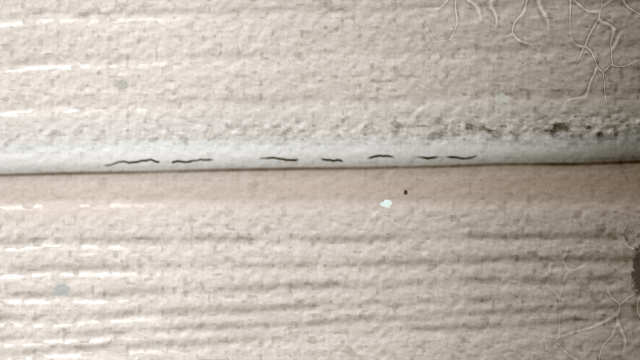
This texture is drawn by a WebGL 1 fragment shader. Its source:

```glsl
precision highp float;
uniform vec2 u_resolution;

float hash(vec2 p) {
  p = fract(p * vec2(0.1031, 0.1137));
  p += dot(p, p.yx + 33.33);
  return fract((p.x + p.y) * p.x * 7.31 + p.y * 13.7);
}

float noise(vec2 p) {
  vec2 i = floor(p), f = fract(p);
  f = f * f * (3.0 - 2.0 * f);
  return mix(mix(hash(i), hash(i + vec2(1, 0)), f.x),
             mix(hash(i + vec2(0, 1)), hash(i + vec2(1, 1)), f.x), f.y);
}

float fbm(vec2 p) {
  float sum = 0.0, amp = 0.5;
  for (int i = 0; i < 4; i++) {
    sum += amp * noise(p);
    p = mat2(1.6, 1.2, -1.2, 1.6) * p + 17.3;
    amp *= 0.5;
  }
  return sum;
}

float bell(float d, float w) { return exp(-d * d / (w * w)); }

float blob(vec2 p, vec2 center, vec2 size) {
  vec2 q = (p - center) / size;
  return 1.0 - smoothstep(0.7, 1.3, length(q) + 0.7 * (noise(p * 140.0) - 0.5));
}

// Difference of the two nearest cell distances: zero on cell borders
float cellBorder(vec2 p) {
  vec2 cell = floor(p);
  float near = 9.0, next = 9.0;
  for (int j = -1; j <= 1; j++) {
    for (int i = -1; i <= 1; i++) {
      vec2 c = cell + vec2(float(i), float(j));
      float d = length(c + vec2(hash(c), hash(c + 41.7)) - p);
      next = min(next, max(near, d));
      near = min(near, d);
    }
  }
  return next - near;
}

// Soft dark trough with a broken pale lip below it on the left
float furrow(vec2 p, float y0, float slope, float depth) {
  float d = p.y - y0 - slope * p.x - 0.012 * (noise(vec2(p.x * 7.0, y0 * 50.0)) - 0.5);
  float broken = smoothstep(0.25, 0.65, noise(vec2(p.x * 12.0, y0 * 90.0)));
  float trough = bell(d, 0.011) * (0.35 + 0.65 * broken);
  float chalk = bell(d + 0.021, 0.006) * smoothstep(0.42, 0.65, noise(p * vec2(38.0, 75.0)));
  chalk *= 1.0 - smoothstep(0.2, 0.65, p.x);
  return 0.16 * chalk + 0.035 * bell(d + 0.025, 0.018) - depth * trough;
}

void main() {
  vec2 p = gl_FragCoord.xy / u_resolution.y;
  float x = p.x * u_resolution.y / u_resolution.x;
  float seam = p.y - 0.514 - 0.02 * p.x - 0.004 * (noise(vec2(p.x * 5.0, 3.0)) - 0.5);

  // Light falling off to the right
  float light = 0.87 - 0.11 * smoothstep(0.15, 0.65, x) - 0.26 * smoothstep(0.5, 1.05, x);
  light -= 0.04 * bell(x - 1.0, 0.06) + 0.06 * (fbm(p * vec2(2.0, 7.0)) - 0.47);

  // Furrows
  for (int i = 0; i < 3; i++)
    light += furrow(p, 0.955 - 0.125 * float(i), 0.025, 0.07);
  for (int i = 0; i < 6; i++) {
    float k = float(i);
    light += furrow(p, 0.33 - 0.085 * k + 0.0045 * k * k, 0.01 + 0.01 * k, 0.13);
  }
  light += furrow(p, 0.447, 0.002, 0.03);

  // Clods lit from above
  float rubble = bell(seam - 0.1, 0.035);
  float rough = 0.25 + 0.3 * smoothstep(-0.08, -0.16, seam) + 0.3 * smoothstep(0.08, 0.2, seam)
              + rubble * (0.3 + 0.6 * x);
  vec2 grit = p * vec2(48.0, 62.0);
  float relief = fbm(grit) - fbm(grit + vec2(-0.3, 0.45));
  light += relief * rough * 0.4;
  light += 0.03 * (noise(p * 190.0) - 0.5);
  float pits = smoothstep(0.73, 0.88, noise(p * vec2(62.0, 80.0)));
  light -= pits * rough * 0.14;
  light -= rubble * smoothstep(0.5, 0.75, fbm(p * vec2(30.0, 45.0))) * 0.3 * smoothstep(0.3, 0.9, x);

  // Raised net of veins on the right
  vec2 warp = vec2(noise(p * 14.0), noise(p * 14.0 + 9.0)) * 0.8;
  float border = cellBorder(p * vec2(11.0, 8.5) + warp);
  float zone = smoothstep(1.1, 1.3, p.x) * smoothstep(0.14, 0.2, seam)
             + 0.7 * smoothstep(1.4, 1.65, p.x) * smoothstep(-0.02, -0.08, seam);
  zone *= smoothstep(0.35, 0.6, noise(p * 9.0 + 5.0));
  light += zone * (0.12 * bell(border, 0.05) - 0.07 * bell(border - 0.1, 0.06));

  // Rounded ridge, seam shadow and lower slope
  float ridge = smoothstep(0.0, 0.012, seam) * (1.0 - smoothstep(0.07, 0.1, seam));
  light += ridge * (0.055 * bell(seam - 0.055, 0.025) - 0.09 * bell(seam - 0.01, 0.018));
  light -= ridge * 0.1 * smoothstep(0.75, 1.0, x);
  light -= 0.07 * bell(seam + 0.05, 0.04);
  light -= 0.36 * bell(seam, 0.0055) * (0.6 + 0.4 * noise(vec2(p.x * 9.0, 1.0)));
  light -= 0.1 * bell(seam + 0.008, 0.016);

  // Jagged crack along the ridge
  float path = 0.026 + 0.024 * (fbm(vec2(p.x * 17.0, 7.0)) - 0.47);
  float open = smoothstep(0.2, 0.4, p.x) * (1.0 - smoothstep(1.2, 1.45, p.x));
  open *= smoothstep(0.22, 0.5, noise(vec2(p.x * 26.0, 12.0)));
  light -= 0.5 * open * bell(seam - path, 0.0035);

  // Stone colour: warm clay, cooler on the ridge
  vec3 color = mix(vec3(0.36, 0.32, 0.265), vec3(0.87, 0.835, 0.80), (light - 0.33) / 0.51);
  float cool = ridge + 0.5 * bell(seam - 0.12, 0.05);
  color += cool * vec3(-0.02, 0.008, 0.025);
  color += vec3(0.015, -0.006, -0.02) * bell(seam + 0.06, 0.06);

  // Chips, specks and the dark notch at the right edge
  color = mix(color, vec3(0.9, 0.95, 0.93), blob(p, vec2(1.074, 0.435), vec2(0.015, 0.01)));
  color = mix(color, vec3(0.3, 0.25, 0.2), blob(p, vec2(1.127, 0.465), vec2(0.006)));
  color = mix(color, vec3(0.68, 0.71, 0.7), 0.7 * blob(p, vec2(0.173, 0.194), vec2(0.024, 0.016)));
  color = mix(color, vec3(0.66, 0.67, 0.63), 0.6 * blob(p, vec2(0.336, 0.766), vec2(0.018, 0.013)));
  color = mix(color, vec3(0.74, 0.75, 0.71), 0.6 * blob(p, vec2(1.396, 0.727), vec2(0.018, 0.015)));
  color = mix(color, vec3(0.2, 0.17, 0.14), 0.8 * blob(p, vec2(1.775, 0.25), vec2(0.017, 0.065)));

  gl_FragColor = vec4(clamp(color, 0.0, 1.0), 1.0);
}
```
